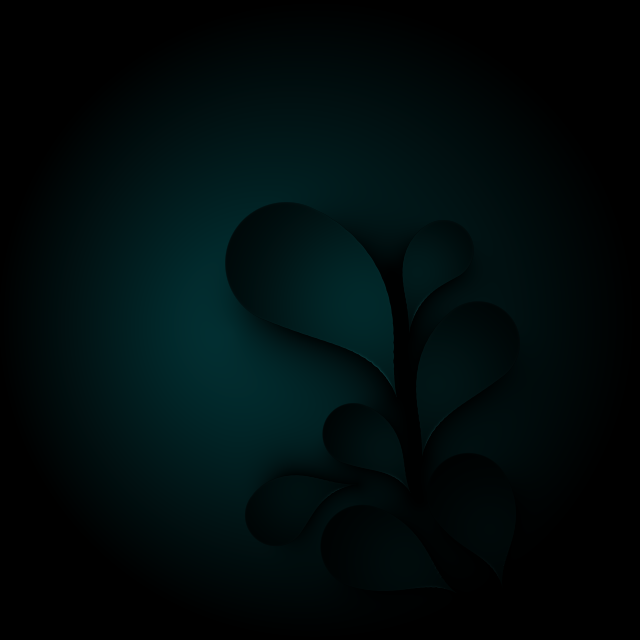
A Shadertoy shader for this background:

```glsl
// A dark teal glow behind a sprig of seven curled, drop-shaped petals.
// Each petal is a disc swept along a quadratic curve while it shrinks to a tip;
// its distance drives the fill, the soft shadow and the thin light on its rim.

const float HALF_PI = 1.570796;
const int SPINE_STEPS = 18;
const vec3 GLOW = vec3(0.008, 0.222, 0.235);
const vec3 PETAL_LIGHT = vec3(0.03, 0.96, 1.0);
const vec3 RIM_LIGHT = vec3(0.08, 0.24, 0.25);

vec2 bezier(vec2 a, vec2 b, vec2 c, float t) {
    return mix(mix(a, b, t), mix(b, c, t), t);
}

// Radius of the petal along its spine: round bulb, slender tail
float taper(float t) {
    return pow(max(cos(t * HALF_PI), 0.0), 1.5);
}

// Returns signed distance, spine position, and offset to the hollow side
vec3 petalField(vec2 p, vec2 bulb, vec2 bend, vec2 tip, float radius) {
    vec2 hollow = normalize(0.5 * (bulb + tip) - bend);
    vec3 nearest = vec3(1e3, 0.0, 0.0);
    vec2 start = bulb;
    float startRadius = radius;
    for (int i = 1; i <= SPINE_STEPS; i++) {
        float t = float(i) / float(SPINE_STEPS);
        vec2 end = bezier(bulb, bend, tip, t);
        float endRadius = radius * taper(t);
        vec2 span = end - start;
        float h = clamp(dot(p - start, span) / dot(span, span), 0.0, 1.0);
        vec2 offset = p - start - span * h;
        float d = length(offset) - mix(startRadius, endRadius, h);
        if (d < nearest.x) {
            float along = (float(i) - 1.0 + h) / float(SPINE_STEPS);
            nearest = vec3(d, along, dot(offset, hollow));
        }
        start = end;
        startRadius = endRadius;
    }
    return nearest;
}

// Radial gradient whose bright focus lies off the centre of its outer circle
vec3 focalGlow(vec2 p, vec2 focus, vec2 centre, float radius) {
    vec2 q = p - focus;
    vec2 shift = centre - focus;
    float a = radius * radius - dot(shift, shift);
    float b = dot(q, shift);
    float t = (sqrt(b * b + a * dot(q, q)) - b) / a;
    return GLOW * pow(clamp(1.0 - t, 0.0, 1.0), 1.05);
}

// Adds one petal to the paint layer and its shadow to the light on the ground
void addPetal(vec2 p, vec2 bulb, vec2 bend, vec2 tip, float radius,
              float brightness, float pixel, inout vec4 paint, inout float light) {
    vec3 field = petalField(p, bulb, bend, tip, radius);
    float cover = smoothstep(pixel, -pixel, field.x);

    // Shadow spreads from the tail and leaves the bulb's far side clear
    vec2 axis = tip - bulb;
    float along = dot(p - bulb, axis) / dot(axis, axis);
    float falloff = exp(-max(field.x, 0.0) / (0.48 * radius));
    light *= 1.0 - 0.88 * falloff * smoothstep(-0.35, 0.4, along);

    // Fill is lit near the bend and sinks into the dark at both ends
    vec2 litPoint = mix(bezier(bulb, bend, tip, 0.5), bend, 0.5);
    float reach = length(p - litPoint) / (0.62 * length(axis));
    vec3 fill = PETAL_LIGHT * brightness * (0.06 + 0.94 * exp(-reach * reach));

    // Fine highlight on the hollow edge, strongest towards the tip
    float rim = exp(-abs(field.x) / 0.0012);
    float tail = smoothstep(0.4, 0.85, field.y) * smoothstep(0.0, 0.004, field.z);
    fill += RIM_LIGHT * rim * (0.1 + 0.9 * tail) * min(brightness * 8.0, 1.0);
    paint = mix(paint, vec4(fill, 1.0), cover);
}

// Soft dark band along a curve
float stemShade(vec2 p, vec2 top, vec2 bend, vec2 base, float width) {
    float d = max(petalField(p, top, bend, base, 0.001).x, 0.0) / width;
    return 1.0 - 0.85 * exp(-d * d);
}

void mainImage(out vec4 fragColor, in vec2 fragCoord) {
    float size = min(iResolution.x, iResolution.y);
    vec2 p = (fragCoord - 0.5 * iResolution.xy) / size + 0.5;
    float pixel = 0.8 / size;

    vec3 ground = focalGlow(p, vec2(0.36, 0.48), vec2(0.495, 0.5), 0.5);
    vec4 paint = vec4(0.0);
    float light = stemShade(p, vec2(0.612, 0.57), vec2(0.634, 0.43), vec2(0.656, 0.22), 0.022);

    // Petals from the crown down: bulb, bend, tip, radius, brightness
    addPetal(p, vec2(0.447, 0.589), vec2(0.578, 0.535), vec2(0.620, 0.379), 0.095, 0.165, pixel, paint, light);
    addPetal(p, vec2(0.693, 0.609), vec2(0.648, 0.585), vec2(0.639, 0.477), 0.047, 0.105, pixel, paint, light);
    addPetal(p, vec2(0.747, 0.464), vec2(0.674, 0.408), vec2(0.659, 0.284), 0.065, 0.085, pixel, paint, light);
    addPetal(p, vec2(0.552, 0.322), vec2(0.604, 0.305), vec2(0.642, 0.229), 0.048, 0.075, pixel, paint, light);
    addPetal(p, vec2(0.431, 0.195), vec2(0.459, 0.237), vec2(0.557, 0.243), 0.048, 0.065, pixel, paint, light);
    addPetal(p, vec2(0.566, 0.146), vec2(0.630, 0.126), vec2(0.714, 0.073), 0.065, 0.045, pixel, paint, light);
    addPetal(p, vec2(0.732, 0.227), vec2(0.768, 0.179), vec2(0.785, 0.082), 0.065, 0.035, pixel, paint, light);

    fragColor = vec4(mix(ground * light, paint.rgb, paint.a), 1.0);
}
```
